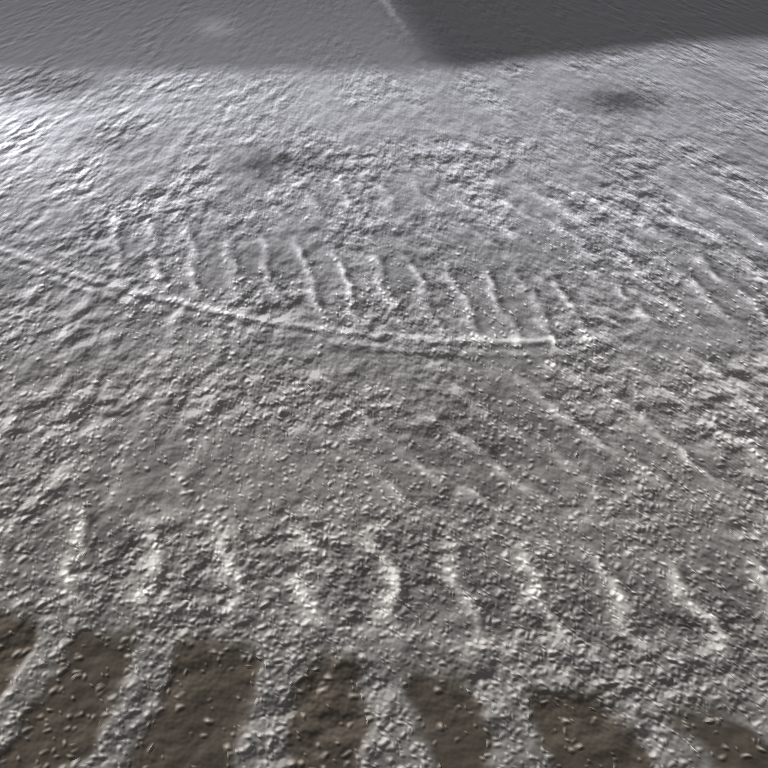
Reproduce this texture procedurally as a Shadertoy shader.

```glsl
#define HORIZON 1.2
#define PEBBLE_FREQ 110.0
#define ROUGHNESS 0.013
#define RELIEF 0.6
#define TREAD_RELIEF 0.33
#define PEBBLE_HEIGHT 0.006
#define LIGHT vec2(-0.5, 0.85)
#define COOL vec3(0.98, 0.98, 1.02)
#define WARM vec3(1.02, 0.995, 0.97)
#define SOIL vec3(0.275, 0.25, 0.22)

vec2 hash2(vec2 c) {
    vec3 a = fract(c.xyx * vec3(0.1031, 0.1030, 0.0973));
    a += dot(a, a.yzx + 33.33);
    return fract((a.xx + a.yz) * a.zy);
}
float corner(vec2 cell, vec2 offset) { return dot(hash2(cell) * 2.0 - 1.0, offset); }
float gradientNoise(vec2 p) {
    vec2 i = floor(p), f = p - i, s = f * f * (3.0 - 2.0 * f), e = vec2(1, 0);
    return mix(mix(corner(i, f), corner(i + e, f - e), s.x),
               mix(corner(i + e.yx, f - e.yx), corner(i + 1.0, f - 1.0), s.x), s.y);
}
float fbm(vec2 p) {
    float sum = 0.0, amp = 1.0;
    for (int i = 0; i < 4; i++) {
        sum += amp * gradientNoise(p);
        p = mat2(1.6, 1.2, -1.2, 1.6) * p + 7.3;
        amp *= 0.52;
    }
    return sum;
}
float depthAt(vec2 p) { return HORIZON - p.y; }
// Ground coordinates whose detail shrinks with distance
vec2 ground(vec2 p) { return vec2((p.x - 0.5) / depthAt(p), -1.2 * log(depthAt(p))) + 10.0; }
vec2 warp(vec2 p) {
    vec2 q = ground(p), r = q * 32.0;
    vec2 broad = vec2(gradientNoise(q * 9.0), gradientNoise(q * 9.0 + 40.0));
    return p + depthAt(p) * (0.016 * broad + 0.016 * vec2(gradientNoise(r), gradientNoise(r + 20.0)));
}
float blot(vec2 p, vec2 centre, vec2 radius) {
    vec2 v = (p - centre) / radius;
    return exp(-dot(v, v));
}
// Leaning, winding tread ribs repeated along a band
float ribs(vec2 p, float midY, float halfHeight, float spacing, float phase, float lean, float width) {
    float v = p.y - midY, u = (p.x + lean * v - phase) / spacing + 0.5;
    u += 0.07 * sin(5.0 * v / halfHeight + 2.0 * floor(u));
    float s = abs(fract(u) - 0.5) * spacing / width;
    return exp(-s * s) * (1.0 - smoothstep(0.6 * halfHeight, halfHeight, abs(v)));
}
// Bare soil between the nearest gravel ribs
float soilPatch(vec2 w) {
    float rib = ribs(w, 0.07, 1.0, 0.164, 0.505, 1.7 * (w.x - 0.45), 0.034 + 0.01 * w.x);
    float top = 0.212 - 0.14 * w.x;
    rib += 0.4 * gradientNoise(ground(w) * 30.0);
    return (1.0 - smoothstep(0.2, 0.75, rib)) * (1.0 - smoothstep(top - 0.035, top + 0.012, w.y));
}
float nearRibs(vec2 w, float width) {
    return ribs(w, 0.285 - 0.085 * w.x, 0.072, 0.102, 0.605, w.x - 0.3, width);
}
float treads(vec2 w) {
    float x = w.x;
    float t = ribs(w, 0.70 - 0.15 * x, 0.055, 0.05, 0.15, x - 0.1, 0.0075)
            * smoothstep(0.07, 0.14, x) * (1.0 - smoothstep(0.72, 0.8, x));
    t += smoothstep(0.56, 0.68, x) * ribs(w, 0.715, 0.05, 0.06, 0.7, 1.8, 0.013);
    t += smoothstep(0.72, 0.8, x) * ribs(w, 0.625, 0.06, 0.052, 0.8, 1.1, 0.010);
    t += 0.7 * ribs(w, 0.745, 0.03, 0.05, 0.4, 0.6, 0.008) * blot(w, vec2(0.45, 0.74), vec2(0.14, 0.05));
    t += 0.8 * ribs(w, 0.605 - 0.17 * x, 0.055, 0.065, 0.03, -0.5, 0.008) * (1.0 - smoothstep(0.28, 0.4, x));
    t += 0.6 * ribs(w, 0.42, 0.09, 0.088, 0.085, -0.4, 0.009) * (1.0 - smoothstep(0.2, 0.42, x));
    t += 0.9 * ribs(w, 0.38 + 0.08 * x, 0.11, 0.08, 0.68, 1.25, 0.011) * smoothstep(0.4, 0.56, x);
    return (t + 1.3 * nearRibs(w, 0.013)) * clamp(0.9 + gradientNoise(ground(w) * 11.0 + 5.0), 0.35, 1.2);
}
// Long raised wheel edges
float ridge(vec2 p, vec2 w) {
    vec2 m = mix(p, w, 0.4);
    float r = m.y - (0.675 - 0.36 * m.x + 0.27 * m.x * m.x);
    float upper = exp(-r * r / 0.00003) + 0.6 * exp(-pow((r + 0.015) / 0.006, 2.0));
    float low = w.y - (0.265 - 0.25 * w.x + 0.13 * w.x * w.x);
    return upper * (1.0 - smoothstep(0.66, 0.85, w.x)) + 0.5 * exp(-low * low / 0.0001);
}
float gravel(vec2 p, float soil) {
    vec2 g = ground(p), q = g * PEBBLE_FREQ + 0.9 * gradientNoise(g * 70.0);
    float density = mix(0.85, 0.2, smoothstep(0.15, 0.6, p.y)) + 0.9 * gradientNoise(g * 7.0);
    float dome = 0.0;
    for (int k = 0; k < 9; k++) {
        vec2 c = floor(q) + vec2(k % 3, k / 3) - 1.0, h = hash2(c);
        float size = mix(0.3, 0.85, h.y * h.x) * step(hash2(c + 71.0).x, density * (1.0 - 0.75 * soil));
        dome = max(dome, size - length(q - c - h));
    }
    return dome * (1.0 - 0.8 * smoothstep(0.6, 0.85, p.y));
}
float height(vec2 p) {
    vec2 w = warp(p), q = ground(p);
    float d = depthAt(p), soil = soilPatch(w);
    float clods = mix(0.55, 1.4, smoothstep(-0.25, 0.3, gradientNoise(q * 6.0 + 3.0)));
    clods *= mix(1.0, 0.6, smoothstep(0.76, 0.92, p.y)) * (1.0 - 0.4 * soil);
    return d * ROUGHNESS * clods * fbm(q * 24.0) + 0.004 * ridge(p, w) - 0.005 * soil
         + d * PEBBLE_HEIGHT * gravel(p, soil);
}
// Broad light and dark over the flat ground
float groundTone(vec2 p) {
    float tone = mix(0.44, 0.52, smoothstep(0.1, 0.6, p.y)) + 0.13 * smoothstep(0.58, 0.84, p.y) * (1.0 - 0.5 * p.x);
    tone += 0.19 * blot(p, vec2(-0.02, 0.83), vec2(0.2, 0.07)) + 0.05 * blot(p, vec2(0.35, 0.87), vec2(0.35, 0.05));
    tone -= 0.09 * blot(p, vec2(0.62, 0.44), vec2(0.16, 0.08));
    p += vec2(0.04, 0.015) * fbm(p * 30.0);
    tone -= 0.27 * blot(p, vec2(0.05, 0.89), vec2(0.1, 0.02)) + 0.22 * blot(p, vec2(0.15, 0.82), vec2(0.05, 0.015));
    return tone - 0.24 * (blot(p, vec2(0.37, 0.79), vec2(0.06, 0.014)) + blot(p, vec2(0.81, 0.868), vec2(0.06, 0.014)));
}
void mainImage(out vec4 fragColor, in vec2 fragCoord) {
    vec2 p = fragCoord / iResolution.xy, w = warp(p);
    float soil = soilPatch(w), stones = gravel(p, soil), rib = treads(w), reach = 0.002 + 0.002 * depthAt(p);
    float slope = (height(p) - height(p + LIGHT * reach)) / reach;
    float side = rib - treads(warp(p - vec2(2.0 * reach, 0.0)));
    float shade = clamp(RELIEF * slope + TREAD_RELIEF * side, -0.45, 0.5);

    // Dusty ground, crests and stones
    float tone = groundTone(w) + 0.10 * rib + 0.07 * ridge(p, w) + 0.07 * fbm(ground(p) * 6.0) + 0.2 * stones;
    float nearBand = 1.0 - smoothstep(0.03, 0.065, abs(w.y - 0.285 + 0.085 * w.x));
    tone -= 0.08 * nearBand * (1.0 - nearRibs(w, 0.03));
    vec3 colour = tone * mix(WARM, COOL, smoothstep(0.3, 0.9, p.y));
    colour = mix(colour, SOIL + 0.3 * stones, 0.9 * soil) * (1.0 + shade);

    // Distant slopes behind the flat ground
    float foot = 0.908 + 0.04 * smoothstep(0.5, 1.0, p.x) + 0.004 * gradientNoise(p * 20.0);
    float fold = w.x - 0.5 - 0.67 * (1.0 - p.y);
    float hill = mix(0.48 - 0.6 * (p.y - 0.92), 0.31, smoothstep(-0.03, 0.05, fold));
    hill += 0.12 * blot(vec2(fold, p.y), vec2(0, 1), vec2(0.006, 0.04)) + 0.09 * blot(w, vec2(0.28, 0.965), vec2(0.025, 0.012));
    colour = mix(colour, hill * COOL * (1.0 + 0.4 * shade), smoothstep(-0.012, 0.012, p.y - foot));
    fragColor = vec4(clamp(colour, 0.0, 1.0), 1.0);
}
```
